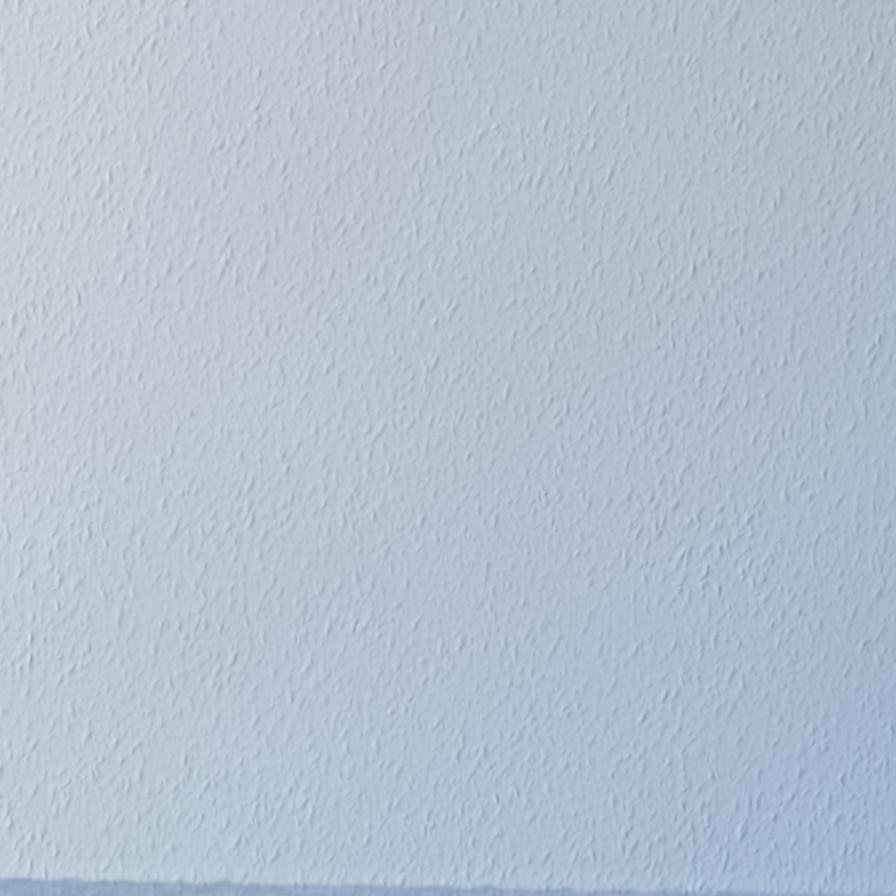
Give the GLSL for this texture, as a WebGL 2 fragment shader.

```glsl
#version 300 es
precision highp float;

uniform vec2 u_resolution;
out vec4 fragColor;

// Integer hash giving four pseudo-random values per lattice point
vec4 hash4(vec2 cell, uint seed) {
    uvec2 q = uvec2(ivec2(cell) + 4096);
    uint h = q.x * 73856093u ^ q.y * 19349663u ^ seed * 83492791u;
    h = (h ^ (h >> 15)) * 2246822519u;
    h = (h ^ (h >> 13)) * 3266489917u;
    h ^= h >> 16;
    uint k = h * 747796405u + 289133645u;
    k ^= k >> 15;
    return vec4(h & 65535u, h >> 16, k & 65535u, k >> 16) / 65536.0;
}

vec2 latticeGradient(vec2 cell) {
    float angle = hash4(cell, 0u).x * 6.28318;
    return vec2(cos(angle), sin(angle));
}

float gradientNoise(vec2 p) {
    vec2 cell = floor(p);
    vec2 f = p - cell;
    vec2 w = f * f * f * (f * (f * 6.0 - 15.0) + 10.0);
    float a = dot(latticeGradient(cell), f);
    float b = dot(latticeGradient(cell + vec2(1, 0)), f - vec2(1, 0));
    float c = dot(latticeGradient(cell + vec2(0, 1)), f - vec2(0, 1));
    float d = dot(latticeGradient(cell + vec2(1, 1)), f - vec2(1, 1));
    return mix(mix(a, b, w.x), mix(c, d, w.x), w.y);
}

float fractalNoise(vec2 p, int octaves) {
    float sum = 0.0;
    float weight = 0.6;
    for (int i = 0; i < octaves; i++) {
        sum += weight * gradientNoise(p);
        p = p * 2.03 + 17.3;
        weight *= 0.5;
    }
    return sum;
}

// Separate short grains, one per jittered cell, leaning to the right
float grainLayer(vec2 p, vec2 cells, vec2 radius, uint seed) {
    vec2 base = floor(p * cells);
    float height = 0.0;
    for (int j = -1; j <= 1; j++) {
        for (int i = -1; i <= 1; i++) {
            vec2 cell = base + vec2(i, j);
            vec4 r = hash4(cell, seed);
            vec2 d = p - (cell + r.xy) / cells;
            d.x -= d.y * (0.2 + 0.7 * (r.z - 0.5));
            d /= radius * vec2(0.8 + 0.4 * r.z, 0.6 + 0.9 * fract(r.w * 7.0));
            height = max(height, r.w * r.w * exp(-dot(d, d)));
        }
    }
    return height;
}

float plasterHeight(vec2 p) {
    vec2 ragged = p + 0.0022 * vec2(gradientNoise(p * 95.0), gradientNoise(p * 95.0 + 50.0));
    float coarse = grainLayer(ragged, vec2(84.0, 56.0), vec2(0.0032, 0.0060), 1u);
    float fine = grainLayer(ragged, vec2(135.0, 96.0), vec2(0.0024, 0.0038), 2u);
    float grit = gradientNoise(p * vec2(165.0, 110.0) + 31.7);
    return coarse + 0.55 * fine + 0.30 * grit;
}

// Slope toward a light on the upper left
float reliefShade(vec2 p, vec2 offset) {
    return plasterHeight(p + offset) - plasterHeight(p - offset);
}

// Soft round area of rougher plaster
float roughPatch(vec2 p, vec2 center, vec2 radius) {
    vec2 d = (p - center) / radius;
    return exp(-dot(d, d));
}

vec3 wallTint(vec2 p) {
    vec3 top = mix(vec3(0.775, 0.800, 0.836), vec3(0.665, 0.725, 0.778), p.x);
    vec3 bottom = mix(vec3(0.725, 0.792, 0.836), vec3(0.622, 0.700, 0.812), p.x);
    vec3 tint = mix(bottom, top, smoothstep(-0.2, 0.9, p.y));
    float cloud = fractalNoise(p * 3.0 + 5.0, 3);
    return tint + vec3(0.005, 0.008, 0.006) + 0.016 * cloud;
}

void main() {
    vec2 p = gl_FragCoord.xy / u_resolution;

    // Grain strength varies over the wall
    float roughness = 0.9 + 0.7 * fractalNoise(p * 8.0 + 3.0, 2);
    roughness += 0.60 * roughPatch(p, vec2(0.82, 0.37), vec2(0.09, 0.07));
    roughness += 0.45 * roughPatch(p, vec2(0.30, 0.08), vec2(0.12, 0.05));
    roughness += 0.45 * roughPatch(p, vec2(0.80, 0.07), vec2(0.22, 0.05));

    // Shadowed sides are deeper than lit sides
    float relief = reliefShade(p, vec2(0.0015, -0.0006)) * roughness;
    float shade = relief > 0.0 ? 0.070 * relief : 0.125 * relief;
    vec3 color = wallTint(p) + shade * vec3(1.0, 0.97, 0.90);
    color += 0.010 * gradientNoise(p * 190.0);

    // Ragged darker skirting along the lower edge, with a pale lip above
    float edge = 0.020 - 0.019 * p.x + 0.007 * fractalNoise(vec2(p.x * 34.0, 2.0), 3);
    float above = p.y - edge;
    float skirting = 1.0 - smoothstep(-0.004, 0.003, above);
    float lip = smoothstep(0.0, 0.006, above) * (1.0 - smoothstep(0.006, 0.03, above));
    vec3 skirtingColor = vec3(0.57, 0.65, 0.76) + 0.10 * fractalNoise(p * vec2(45.0, 90.0), 3);
    color = mix(color + 0.014 * lip, skirtingColor + 0.5 * shade, 0.85 * skirting);

    fragColor = vec4(clamp(color, 0.0, 1.0), 1.0);
}
```
